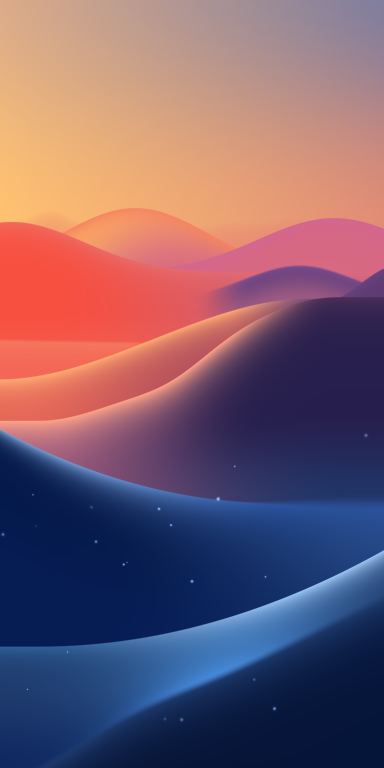
This background is drawn by a Shadertoy shader. Its source:

```glsl
// Draws glowing dunes at dusk, fading from a warm sky to deep blue slopes with scattered sparks.

const vec3 SKY_TOP_LEFT  = vec3(0.86, 0.67, 0.54);
const vec3 SKY_TOP_RIGHT = vec3(0.49, 0.49, 0.62);
const vec3 SKY_LOW_LEFT  = vec3(1.00, 0.76, 0.44);
const vec3 SKY_LOW_RIGHT = vec3(0.88, 0.55, 0.46);
const vec3 AMBER  = vec3(0.98, 0.66, 0.40);
const vec3 CORAL  = vec3(0.95, 0.42, 0.36);
const vec3 RED    = vec3(0.97, 0.31, 0.25);
const vec3 ROSE   = vec3(0.84, 0.41, 0.51);
const vec3 MAUVE  = vec3(0.63, 0.36, 0.51);
const vec3 VIOLET = vec3(0.42, 0.26, 0.49);
const vec3 INDIGO = vec3(0.15, 0.12, 0.30);
const vec3 NAVY   = vec3(0.02, 0.10, 0.29);
const vec3 NIGHT  = vec3(0.02, 0.07, 0.19);
const vec3 BLUE   = vec3(0.16, 0.31, 0.58);
const vec3 AZURE  = vec3(0.25, 0.50, 0.79);
const vec3 ICE    = vec3(0.62, 0.78, 0.96);
const int   SPARK_COUNT = 20;
const float SPARK_SIZE  = 0.0016;
const float SPARK_TOP   = 0.46;

float hash(float n) {
    return fract(sin(n * 127.1) * 43758.5453);
}

float bump(float x, float center, float width) {
    float t = (x - center) / width;
    return exp(-t * t);
}

// Covers the scene below a ridge; the rim colour decays with depth.
vec3 dune(vec3 scene, float depth, vec3 body, vec3 rim, float glow, float blur) {
    float edge = 0.8 / iResolution.y + blur;
    vec3 lit = mix(body, rim, exp(-max(depth, 0.0) / glow));
    return mix(scene, lit, smoothstep(-edge, edge, depth));
}

vec3 sky(vec2 p) {
    vec3 low = mix(SKY_LOW_LEFT, SKY_LOW_RIGHT, p.x);
    vec3 top = mix(SKY_TOP_LEFT, SKY_TOP_RIGHT, p.x);
    return mix(low, top, smoothstep(0.70, 1.03, p.y));
}

vec3 warmDunes(vec3 c, vec2 p) {
    float x = p.x;
    // Hazy horizon
    float d = 0.703 + 0.024 * bump(x, 0.13, 0.08) + 0.008 * bump(x, 0.61, 0.08)
            + 0.013 * bump(x, 0.77, 0.09) - p.y;
    c = dune(c, d, mix(AMBER, ROSE, 0.15 + 0.5 * x), c, 0.018, 0.0);

    // Amber hill and rose hill
    d = 0.640 + 0.089 * bump(x, 0.352, 0.28) - p.y;
    vec3 body = mix(AMBER, ROSE, smoothstep(0.25, 0.80, x + 4.0 * d));
    c = dune(c, d, body, mix(CORAL, AMBER, 0.4), 0.014, 0.0);
    d = 0.645 + 0.071 * bump(x, 0.87, 0.28) - p.y;
    c = dune(c, d, mix(ROSE, CORAL, 0.25 * (1.0 - x)), ROSE * vec3(0.98, 0.98, 1.1), 0.02, 0.0);

    // Broad red slope with a faint inner fold
    d = 0.645 + 0.066 * bump(x, 0.03, 0.265) - p.y;
    body = mix(RED, ROSE * 0.94, smoothstep(0.12, 0.85, x));
    body = mix(body, CORAL, 0.7 * smoothstep(0.60, 0.50, p.y));
    c = dune(c, d, body, mix(CORAL, ROSE, x), 0.018, 0.0);
    d = 0.557 - 0.010 * x - p.y;
    c = dune(c, d, mix(CORAL, RED, 0.25), mix(CORAL, AMBER, 0.22), 0.02, 0.002);

    // Violet hills on the right
    d = 0.610 + 0.044 * bump(x, 0.78, 0.20) - p.y;
    body = mix(VIOLET, MAUVE, smoothstep(0.0, 0.05, d));
    vec3 hill = dune(c, d, body, VIOLET * 1.15, 0.006, 0.001);
    c = mix(c, hill, smoothstep(0.50, 0.66, x));
    d = 0.595 + 0.060 * bump(x, 1.04, 0.14) - p.y;
    hill = dune(c, d, mix(VIOLET, INDIGO, 0.2), VIOLET, 0.01, 0.0);
    return mix(c, hill, smoothstep(0.78, 0.90, x));
}

vec3 sweepingDunes(vec3 c, vec2 p) {
    float x = p.x;
    float shade = smoothstep(0.58, 0.86, x);
    // Amber-rimmed sweep
    float d = 0.506 + 0.105 * smoothstep(0.0, 0.8, x) - p.y;
    vec3 body = mix(CORAL * 0.94, vec3(0.70, 0.31, 0.36), smoothstep(0.05, 0.55, x));
    c = dune(c, d, mix(body, VIOLET * 0.8, shade),
             mix(vec3(1.0, 0.67, 0.45), VIOLET, shade), 0.017, 0.0);

    // Indigo dune lit along its left crest
    d = 0.452 + 0.161 * smoothstep(0.1, 0.88, x) - 0.015 * bump(x, 0.45, 0.13) - p.y;
    body = mix(MAUVE, INDIGO, smoothstep(0.05, 0.75, x + 0.5 * d));
    vec3 base = mix(MAUVE * 0.9, BLUE * 0.75, smoothstep(0.1, 0.9, x));
    body = mix(body, base, 0.8 * smoothstep(0.47, 0.34, p.y));
    return dune(c, d, body, mix(vec3(1.0, 0.64, 0.53), VIOLET * 0.7, shade), 0.024, 0.0);
}

vec3 blueDunes(vec3 c, vec2 p) {
    float x = p.x;
    // Navy bowl, misty at its right end
    float hollow = max(0.72 - x, 0.0);
    float d = 0.345 + 0.185 * hollow * hollow - p.y;
    vec3 body = mix(NAVY, BLUE * 0.85, smoothstep(0.25, 1.1, x));
    body = mix(body, NAVY * 1.25, 0.55 * smoothstep(0.05, 0.20, d));
    vec3 rim = mix(mix(BLUE, ICE, 0.65), BLUE * 1.1, smoothstep(0.1, 0.75, x));
    c = dune(c, d, body, rim, 0.010 + 0.035 * x, 0.012 * smoothstep(0.6, 0.95, x));

    // Azure crest
    float rise = max(x - 0.1, 0.0);
    d = 0.158 + 0.155 * rise * rise - p.y;
    body = mix(BLUE * 0.72, AZURE * 0.85, bump(x, 0.60, 0.30));
    body = mix(body, NAVY * 1.2, 0.6 * smoothstep(0.05, 0.16, d));
    c = dune(c, d, body, mix(AZURE * 0.75, ICE, smoothstep(0.1, 0.85, x)), 0.018, 0.0);

    // Dark foreground with a glowing upper edge
    d = -0.028 + 0.25 * x + 0.012 * bump(x, 0.36, 0.2) - p.y;
    c += AZURE * 0.35 * exp(-abs(d) / 0.018) * bump(x, 0.52, 0.22);
    return dune(c, d, mix(NIGHT, NAVY, 0.35 * x), BLUE * 0.75, 0.035, 0.006);
}

vec3 sparks(vec2 p) {
    vec3 light = vec3(0.0);
    float aspect = iResolution.x / iResolution.y;
    for (int i = 0; i < SPARK_COUNT; i++) {
        float seed = float(i) + 1.0;
        vec2 center = vec2(hash(seed), SPARK_TOP * hash(seed + 40.0));
        float size = SPARK_SIZE * mix(0.5, 1.3, hash(seed + 80.0));
        float r = length((p - center) * vec2(aspect, 1.0)) / size;
        light += ICE * mix(0.2, 0.8, hash(seed + 120.0)) * exp(-r * r);
    }
    return light;
}

void mainImage(out vec4 fragColor, in vec2 fragCoord) {
    vec2 p = fragCoord / iResolution.xy;
    vec3 color = warmDunes(sky(p), p);
    color = sweepingDunes(color, p);
    color = blueDunes(color, p) + sparks(p);
    fragColor = vec4(clamp(color, 0.0, 1.0), 1.0);
}
```
